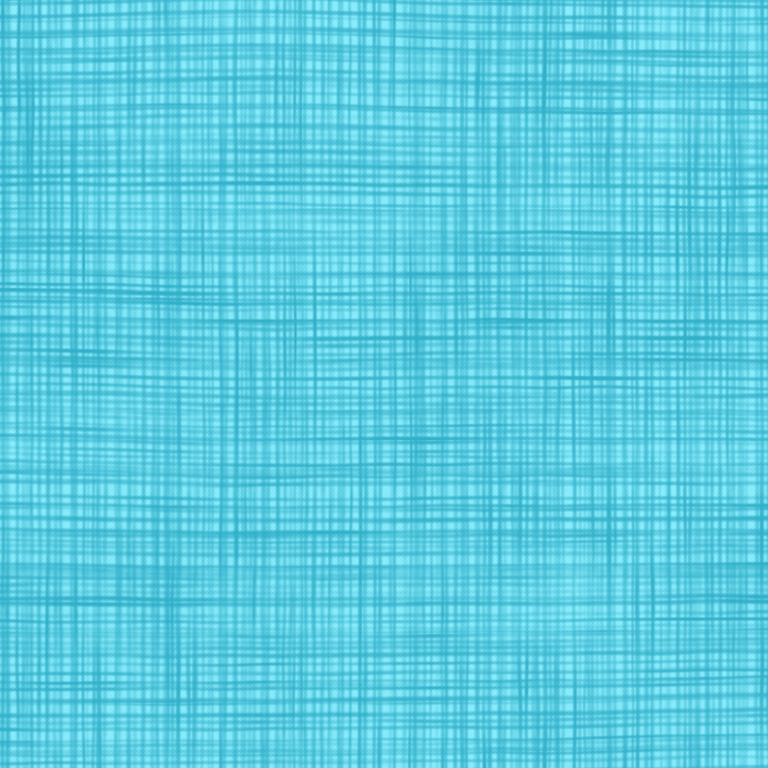
Write a three.js fragment shader that draws this texture.

```glsl
varying vec2 vUv;

float hash(vec2 p) {
  vec3 q = fract(p.xyx * 0.1031);
  q += dot(q, q.yzx + 33.33);
  return fract((q.x + q.y) * q.z);
}

float noise(vec2 p) {
  vec2 cell = floor(p);
  vec2 f = fract(p);
  f = f * f * (3.0 - 2.0 * f);
  float low = mix(hash(cell), hash(cell + vec2(1.0, 0.0)), f.x);
  float high = mix(hash(cell + vec2(0.0, 1.0)), hash(cell + vec2(1.0, 1.0)), f.x);
  return mix(low, high, f.y);
}

// Soft uneven strokes running along y, placed at jittered steps of x
float strokes(vec2 p, float count, float seed) {
  float ink = 0.0;
  float base = floor(p.x * count);
  for (int i = -1; i <= 1; i++) {
    float id = base + float(i) + seed;
    float jitter = 0.7 * (hash(vec2(id, 3.0)) - 0.5);
    float wobble = 0.0022 * (noise(vec2(id, p.y * 14.0 + 40.0)) - 0.5);
    float center = (id - seed + 0.5 + jitter) / count + wobble;
    float width = mix(0.0034, 0.0058, hash(vec2(id, 7.0)));
    float fade = noise(vec2(id, p.y * 9.0 + 80.0));
    float grain = noise(vec2(id, p.y * 60.0 + 200.0));
    float strength = 0.22 + 0.3 * hash(vec2(id, 11.0)) + 0.4 * fade * fade + 0.15 * (grain - 0.5);
    ink = max(ink, strength * (1.0 - smoothstep(0.0, width, abs(p.x - center))));
  }
  return ink;
}

// Regular and sparse strokes overlaid in one direction
float hatch(vec2 p, float count, float seed) {
  float fine = strokes(p, count, seed);
  float sparse = strokes(p, count * 0.55, seed + 300.0);
  return 1.0 - (1.0 - fine) * (1.0 - 0.8 * sparse);
}

void main() {
  // Slight sag of the cloth
  vec2 p = vUv;
  p.x += 0.006 * (noise(vUv * 2.5 + 5.0) - 0.5);
  p.y += 0.014 * (noise(vUv * vec2(3.0, 2.0) + 20.0) - 0.5);

  // Crossed hatching, with patches where one direction thins out
  float down = hatch(p, 104.0, 100.0);
  float across = hatch(p.yx, 92.0, 900.0);
  down *= 0.7 + 0.55 * noise(p * vec2(24.0, 10.0) + 50.0);
  across *= 0.75 + 0.55 * noise(p * vec2(9.0, 26.0) + 90.0);
  float ink = 1.0 - (1.0 - down) * (1.0 - across);

  // Broad tone drift and fine weave
  ink += 0.12 * (noise(vUv * 5.0 + 130.0) - 0.5) + 0.03;
  vec2 weave = cos(6.28318 * 180.0 * vUv);
  ink += 0.045 * weave.x * weave.y;
  ink += 0.08 * (noise(vUv * 230.0) - 0.5);

  vec3 paleAqua = vec3(0.54, 0.925, 0.985);
  vec3 deepTurquoise = vec3(0.2, 0.69, 0.79);
  gl_FragColor = vec4(mix(paleAqua, deepTurquoise, clamp(ink, 0.0, 1.0)), 1.0);
}
```
